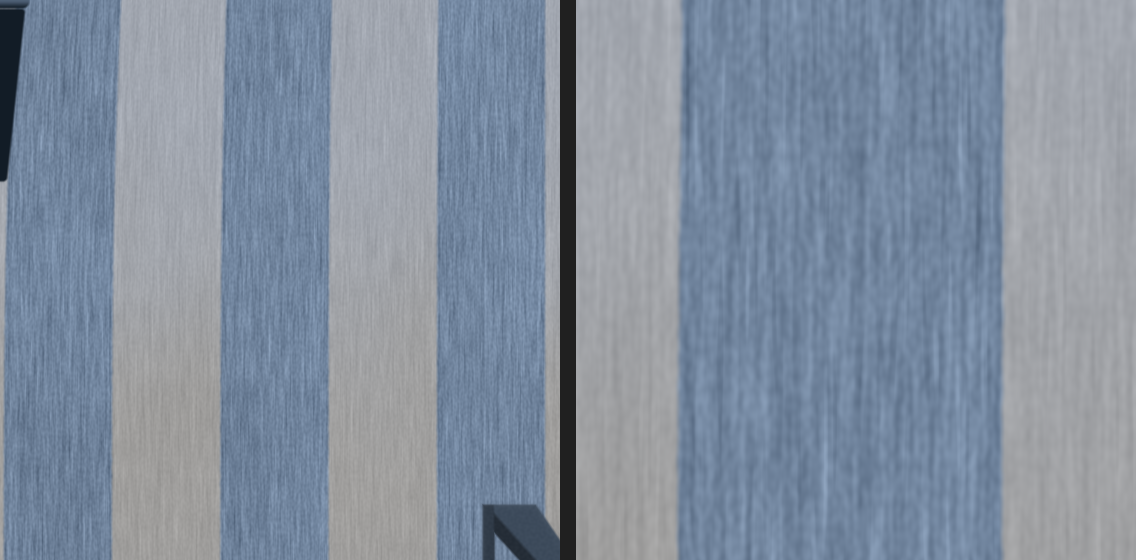
Left, the full canvas; right, a detail of the centre.
Write a Shadertoy shader that draws this texture.

```glsl
// Woven cloth with wide blue and pale grey vertical stripes, a dark strap and a frame corner.

const float STRIPE_WIDTH = 0.1934;
const float FIRST_EDGE = 0.0065;
const vec3 BLUE_DARK = vec3(0.39, 0.46, 0.55);
const vec3 BLUE_LIGHT = vec3(0.467, 0.548, 0.65);
const vec3 PALE_WARM = vec3(0.622, 0.617, 0.61);
const vec3 PALE_COOL = vec3(0.632, 0.653, 0.69);
const vec3 STRAP = vec3(0.07, 0.11, 0.15);
const vec3 FRAME = vec3(0.22, 0.27, 0.33);

vec2 hashGradient(vec2 cell) {
    vec3 h = fract(cell.xyx * vec3(0.1031, 0.1030, 0.0973));
    h += dot(h, h.yzx + 33.33);
    float angle = 6.2832 * fract((h.x + h.y) * h.z);
    return vec2(cos(angle), sin(angle));
}

// Gradient noise, roughly -0.7 to 0.7
float noise(vec2 p) {
    vec2 i = floor(p), f = fract(p);
    vec2 u = f * f * f * (f * (f * 6.0 - 15.0) + 10.0);
    vec2 e = vec2(0.0, 1.0);
    float low = mix(dot(hashGradient(i), f),
                    dot(hashGradient(i + e.yx), f - e.yx), u.x);
    float high = mix(dot(hashGradient(i + e.xy), f - e.xy),
                     dot(hashGradient(i + e.yy), f - e.yy), u.x);
    return mix(low, high, u.y);
}

// Smooth coverage of the region where d is negative
float cover(float d, float soft) {
    return 1.0 - smoothstep(-soft, soft, d);
}

// Signed distance to the line a-b, positive on its left
float lineSide(vec2 p, vec2 a, vec2 b) {
    vec2 dir = normalize(b - a);
    return dir.x * (p.y - a.y) - dir.y * (p.x - a.x);
}

float roundBox(vec2 p, vec2 halfSize, float radius) {
    vec2 q = abs(p) - halfSize + radius;
    return length(max(q, 0.0)) + min(max(q.x, q.y), 0.0) - radius;
}

// Long warp threads, short slubs, weave grain and sparse raised or sunken threads
float threads(vec2 p) {
    float streak = 0.65 * noise(p * vec2(155.0, 6.0));
    streak += 0.85 * noise(p * vec2(230.0, 22.0) + 31.0);
    streak += 0.3 * noise(p * vec2(60.0, 3.0) + 73.0);
    float grain = 0.6 * noise(p * vec2(240.0, 130.0) + 11.0);
    float sparse = noise(p * vec2(190.0, 10.0) + 137.0);
    float raised = smoothstep(0.22, 0.5, sparse) - smoothstep(0.22, 0.5, -sparse);
    return streak + grain + 0.45 * raised;
}

vec3 cloth(vec2 p, float px) {
    // Stripes lean to the right near the top, most at the left side
    p.x -= 0.024 * pow(1.0 - p.x, 1.5) * p.y * p.y * p.y;
    float stripe = (p.x - FIRST_EDGE) / STRIPE_WIDTH;
    float inside = STRIPE_WIDTH * (0.5 - abs(mod(stripe + 0.5, 2.0) - 1.0));
    float edgeId = floor(stripe + 0.5) * 7.0;
    inside += 0.0012 * noise(vec2(edgeId, p.y * 70.0));

    float weave = threads(p);
    float drift = noise(p * vec2(4.0, 3.0) + 5.0);
    vec3 blue = mix(BLUE_DARK, BLUE_LIGHT, 0.64 + 0.25 * p.y * p.x + 0.5 * drift);
    blue += weave * vec3(0.090, 0.094, 0.098);
    vec3 pale = mix(PALE_WARM, PALE_COOL, smoothstep(0.15, 0.85, p.y + 0.2 * drift));
    pale += weave * 0.046 + 0.012 * drift;

    // Broken seams: shaded on the blue side, bright on the pale side
    float worn = clamp(0.6 + 1.4 * noise(vec2(edgeId + 3.4, p.y * 28.0)), 0.0, 1.0);
    float seam = (inside - 0.004) / 0.0025;
    float rim = (inside + 0.006) / 0.0035;
    blue -= 0.055 * worn * exp(-seam * seam);
    pale += 0.028 * worn * exp(-rim * rim);
    return mix(pale, blue, cover(-inside, px + 0.0016));
}

// Hanging strap with a rounded foot and a knob above it
vec3 addStrap(vec3 color, vec2 p, float px) {
    float edge = mix(0.012, 0.045, (p.y - 0.675) / 0.31);
    float strap = roundBox(vec2(p.x - edge + 0.06, p.y - 0.83), vec2(0.06, 0.154), 0.007);
    float knob = roundBox(p - vec2(0.015, 1.003), vec2(0.038, 0.018), 0.014);
    color *= 1.0 - 0.1 * cover(strap, 0.006);
    color = mix(color, STRAP, cover(strap, px + 0.001));
    vec3 knobColor = mix(STRAP, FRAME * 1.4, smoothstep(0.984, 1.0, p.y));
    return mix(color, knobColor, cover(knob, px + 0.001));
}

// Corner of a dark frame: short post, slanted beam and an open notch
vec3 addFrame(vec3 color, vec2 p, float px) {
    float outer = max(max(p.y - 0.099, 0.862 - p.x),
                      lineSide(p, vec2(0.957, 0.099), vec2(1.0, 0.036)));
    float notch = max(0.883 - p.x, lineSide(p, vec2(0.883, 0.048), vec2(0.927, 0.0)));
    float body = max(outer, -notch);
    float ridge = lineSide(p, vec2(0.868, 0.099), vec2(0.957, 0.0));
    vec3 face = mix(FRAME * 0.65, FRAME * 1.08, cover(-ridge, px + 0.002));
    face = mix(face, FRAME * 0.85, cover(p.x - 0.882, px + 0.001));
    face += 0.04 * exp(-abs(outer) / 0.004) + 0.02 * noise(p * 160.0);
    color *= 1.0 - 0.1 * cover(body, 0.008);
    return mix(color, face, cover(body, px + 0.001));
}

void mainImage(out vec4 fragColor, in vec2 fragCoord) {
    vec2 uv = fragCoord / iResolution.xy;
    float px = 1.0 / min(iResolution.x, iResolution.y);
    vec3 color = cloth(uv, px);
    color = addStrap(color, uv, px);
    color = addFrame(color, uv, px);
    fragColor = vec4(clamp(color, 0.0, 1.0), 1.0);
}
```
